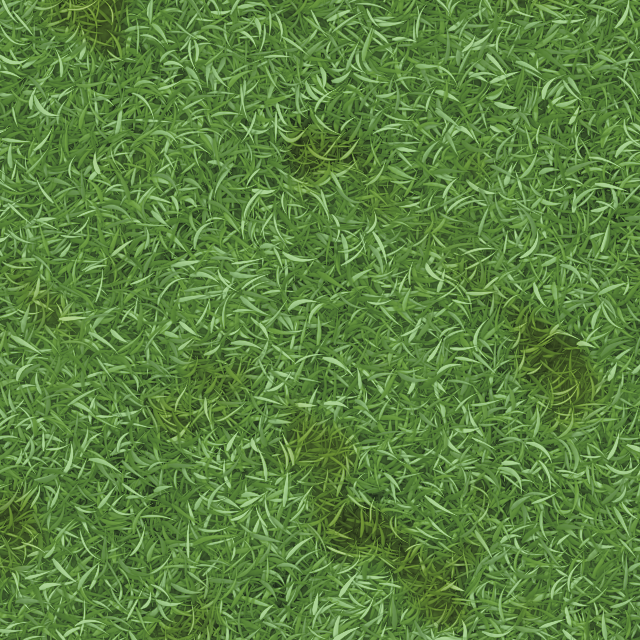
Write a Shadertoy shader that draws this texture.

```glsl
// Dense meadow turf: layered, curved grass blades over dark soil with thin olive patches.

const int LAYERS = 20;
const float CELLS = 25.0;          // blades per canvas side in one layer
const float SHADOW_REACH = 0.004;
const float SHADOW_STRENGTH = 0.28;

const vec3 SOIL   = vec3(0.12, 0.18, 0.10);
const vec3 DEEP   = vec3(0.20, 0.29, 0.15);
const vec3 SHADE  = vec3(0.27, 0.41, 0.19);
const vec3 LEAF   = vec3(0.34, 0.51, 0.21);
const vec3 BRIGHT = vec3(0.44, 0.62, 0.26);
const vec3 SAGE   = vec3(0.42, 0.57, 0.34);
const vec3 PALE   = vec3(0.56, 0.73, 0.48);
const vec3 GLINT  = vec3(0.68, 0.83, 0.59);
const vec3 OLIVE_TINT = vec3(1.10, 0.97, 0.78);

vec3 hash33(vec3 p) {
    p = fract(p * vec3(0.1031, 0.1030, 0.0973));
    p += dot(p, p.yxz + 33.33);
    return fract((p.xxy + p.yxx) * p.zyx);
}

vec2 gradient(vec2 cell) {
    return hash33(vec3(cell, 71.0)).xy * 2.0 - 1.0;
}

// Gradient noise, roughly -0.7 to 0.7.
float gradientNoise(vec2 p) {
    vec2 i = floor(p), f = fract(p);
    vec2 s = f * f * (3.0 - 2.0 * f);
    vec2 e = vec2(1.0, 0.0);
    float low = mix(dot(gradient(i), f), dot(gradient(i + e), f - e), s.x);
    float high = mix(dot(gradient(i + e.yx), f - e.yx),
                     dot(gradient(i + 1.0), f - 1.0), s.x);
    return mix(low, high, s.y);
}

float ramp(float a, float b, float x) {
    return clamp((x - a) / (b - a), 0.0, 1.0);
}

// Thin, worn places in the turf.
float wornPatch(vec2 uv) {
    float n = gradientNoise(uv * 5.5 + 3.7) + 0.4 * gradientNoise(uv * 14.0);
    return smoothstep(0.06, 0.45, n);
}

// Maps brightness (0 to 1) and coolness to a grass colour.
vec3 grassColor(float tone, float cool) {
    vec3 c = mix(SOIL, DEEP, ramp(0.0, 0.06, tone));
    c = mix(c, SHADE, ramp(0.06, 0.20, tone));
    c = mix(c, LEAF, ramp(0.20, 0.41, tone));
    c = mix(c, mix(BRIGHT, SAGE, cool), ramp(0.41, 0.68, tone));
    c = mix(c, PALE, ramp(0.68, 0.90, tone));
    return mix(c, GLINT, ramp(0.90, 1.10, tone));
}

// Blade space: x is distance to the edge, y the signed side, z root-to-tip 0..1.
vec3 bladeShape(vec2 p, float angle, float halfLength, float halfWidth, float bend) {
    vec2 along = vec2(cos(angle), sin(angle));
    vec2 q = vec2(dot(p, along), dot(p, vec2(-along.y, along.x)));
    float t = clamp(q.x / halfLength, -1.0, 1.0);
    q.y -= bend * halfLength * (t * t - 0.4);
    float s = 0.5 + 0.5 * t;
    float width = halfWidth * (0.5 + 0.5 * smoothstep(0.0, 0.25, s)) * (1.0 - s * s);
    float d = max(abs(q.y) - width, abs(q.x) - halfLength);
    return vec3(d, clamp(q.y / halfWidth, -1.0, 1.0), s);
}

// Paints one layer of blades, on its own turned grid, onto turf = (tone, coolness).
vec2 paintLayer(vec2 turf, vec2 uv, float layer, float depth, float flow, float worn, float pixel) {
    float turn = layer * 2.4;
    float c = cos(turn), s = sin(turn);
    vec2 grid = mat2(c, -s, s, c) * uv * CELLS + 200.0 + 0.37 * layer;
    vec2 home = floor(grid - 0.5);
    for (int k = 0; k < 4; k++) {
        vec2 cell = home + vec2(k % 2, k / 2);
        vec3 place = hash33(vec3(cell, layer * 7.0 + 1.0));
        vec2 p = (grid - cell - 0.5 - 0.34 * (place.xy - 0.5)) / CELLS;
        if (dot(p, p) * CELLS * CELLS > 0.74) continue;

        vec3 form = hash33(vec3(cell + 90.0, layer * 11.0 + 3.0));
        float presence = smoothstep(0.0, 0.1, form.z + 0.1 - 0.8 * worn * depth);
        if (presence < 0.05) continue;

        float angle = flow + (place.z - 0.5) * 2.8 - turn;
        float halfLength = mix(0.38, 0.74, form.x) / CELLS;
        float halfWidth = mix(0.0020, 0.0046, form.y * form.y) * presence * (1.0 - 0.3 * worn);
        vec3 blade = bladeShape(p, angle, halfLength, halfWidth, (form.z - 0.5) * 0.6);
        if (blade.x > SHADOW_REACH) continue;

        vec3 look = hash33(vec3(cell + 150.0, layer * 13.0 + 5.0));
        float shadow = 1.0 - smoothstep(0.0, SHADOW_REACH, blade.x);
        turf.x *= 1.0 - SHADOW_STRENGTH * shadow;
        float tone = mix(0.32, 0.80, depth) + (look.x - 0.5) * 0.8;
        tone += 0.09 * blade.y + 0.22 * (blade.z - 0.5) - 0.12 * worn;
        float cool = smoothstep(0.3, 0.8, look.y + 0.1 - 0.5 * worn);
        float cover = 1.0 - smoothstep(-0.8 * pixel, 0.8 * pixel, blade.x);
        turf = mix(turf, vec2(max(tone, 0.05), cool), cover);
    }
    return turf;
}

void mainImage(out vec4 fragColor, in vec2 fragCoord) {
    vec2 uv = fragCoord / iResolution.y;
    float pixel = 1.0 / iResolution.y;
    float worn = wornPatch(uv);
    float flow = mix(0.2 + 2.2 * gradientNoise(uv * 4.0), 1.1, 0.5 * worn);

    // Soil, then blades from the shaded bottom to the sunlit top.
    vec2 turf = vec2(0.12 + 0.15 * gradientNoise(uv * 90.0), 0.3);
    for (int i = 0; i < LAYERS; i++) {
        float depth = float(i) / float(LAYERS - 1);
        turf = paintLayer(turf, uv, float(i), depth, flow, worn, pixel);
    }

    // Broad clumps and fine leaf grain.
    turf.x += 0.10 * gradientNoise(uv * 7.0 + 20.0) + 0.07 * gradientNoise(uv * 170.0);
    vec3 color = grassColor(turf.x, turf.y);
    color *= mix(vec3(1.0), OLIVE_TINT, 0.7 * worn);
    fragColor = vec4(color, 1.0);
}
```
